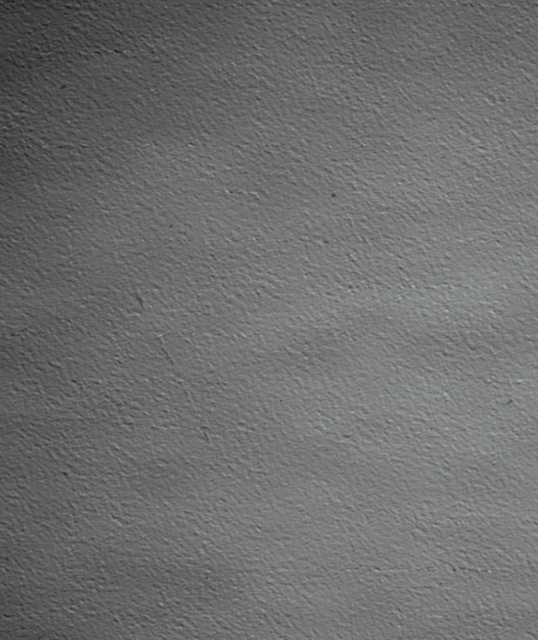
A Shadertoy shader for this texture:

```glsl
// Grey plaster wall: fine slanted grain embossed from a gradient-noise height
// field, lit by a soft glow at the right, with faint grid seams, a broken
// diagonal scratch and a few dark pits.

const vec3  TINT         = vec3(0.985, 1.0, 1.012);
const float GLOW_PEAK    = 0.510;
const float GLOW_FALLOFF = 0.27;
const vec2  GLOW_CENTRE  = vec2(0.87, 0.38);
const vec2  GLOW_SHAPE   = vec2(0.90, 1.08);
const float GRAIN_FREQ   = 118.0;   // coarse grains per canvas height
const float FINE_RATIO   = 1.85;
const float GRAIN_ANGLE  = -0.6;    // grains lean down to the right
const float GRAIN_DEPTH  = 0.19;
const float GRAIN_BITE   = 1.1;     // makes strong grains stand out
const vec2  LIGHT_STEP   = vec2(0.0007, 0.0014);
const float MOTTLE       = 0.075;
const float SEAM_SPACING = 0.0735;
const float SEAM_WIDTH   = 0.0045;
const float SEAM_BOOST   = 0.9;
const vec2  SCRATCH_TOP  = vec2(0.212, 0.545);
const vec2  SCRATCH_END  = vec2(0.340, 0.285);
const float PIT_CELL     = 0.06;
const float PIT_SHARE    = 0.04;

float hash(vec2 p) {
    vec3 q = fract(p.xyx * 0.1031);
    q += dot(q, q.yzx + 33.33);
    return fract((q.x + q.y) * q.z);
}

float noise(vec2 p) {
    vec2 cell = floor(p), f = fract(p);
    f = f * f * (3.0 - 2.0 * f);
    return mix(mix(hash(cell), hash(cell + vec2(1, 0)), f.x),
               mix(hash(cell + vec2(0, 1)), hash(cell + vec2(1, 1)), f.x), f.y);
}

// Slope contribution of one lattice corner
float corner(vec2 cell, vec2 f, vec2 offset) {
    vec2 c = cell + offset;
    vec2 slope = 2.0 * vec2(hash(c), hash(c + 157.0)) - 1.0;
    return dot(slope, f - offset);
}

float gradientNoise(vec2 p) {
    vec2 cell = floor(p), f = fract(p);
    vec2 u = f * f * f * (f * (f * 6.0 - 15.0) + 10.0);
    return mix(mix(corner(cell, f, vec2(0, 0)), corner(cell, f, vec2(1, 0)), u.x),
               mix(corner(cell, f, vec2(0, 1)), corner(cell, f, vec2(1, 1)), u.x), u.y);
}

vec2 rotate(vec2 p, float angle) {
    float c = cos(angle), s = sin(angle);
    return vec2(c * p.x + s * p.y, c * p.y - s * p.x);
}

// Height of the plaster: two octaves stretched along the grain
float relief(vec2 p) {
    vec2 coarse = rotate(p, GRAIN_ANGLE) * vec2(0.75, 1.1) * GRAIN_FREQ;
    vec2 fine = rotate(p, GRAIN_ANGLE + 0.4) * vec2(0.8, 1.05) * GRAIN_FREQ * FINE_RATIO;
    return 0.58 * gradientNoise(coarse + 140.0) + 0.42 * gradientNoise(fine + 290.0);
}

// Slightly wavering, broken grid lines
float seams(vec2 p) {
    vec2 waver = vec2(noise(p.yx * 30.0 + 7.0), noise(p * 30.0 + 19.0)) - 0.5;
    vec2 g = p + 0.005 * waver;
    vec2 d = abs(fract(g / SEAM_SPACING) - 0.5) * SEAM_SPACING;
    vec2 line = 1.0 - smoothstep(vec2(0.0), vec2(SEAM_WIDTH), d);
    vec2 broken = vec2(noise(p * vec2(14.0, 6.0) + 3.0),
                       noise(p * vec2(6.0, 14.0) + 51.0));
    line *= smoothstep(0.25, 0.75, broken);
    return max(0.7 * line.x, line.y);
}

// Dotted dark groove with a pale rim beside it
float scratch(vec2 p) {
    vec2 axis = SCRATCH_END - SCRATCH_TOP;
    vec2 q = p - SCRATCH_TOP;
    float along = dot(q, axis) / dot(axis, axis);
    float side = dot(q, normalize(vec2(-axis.y, axis.x)));
    side += 0.006 * (noise(p * 90.0) - 0.5);
    float ends = smoothstep(-0.05, 0.1, along) * (1.0 - smoothstep(0.95, 1.05, along));
    float broken = smoothstep(0.3, 0.8, noise(p * 85.0 + 12.0));
    float groove = 1.0 - smoothstep(0.0005, 0.0035, abs(side));
    float rim = 1.0 - smoothstep(0.0, 0.003, abs(side - 0.004));
    return ends * broken * (0.06 * rim - 0.12 * groove);
}

// Rare small holes, at most one per cell
float pits(vec2 p) {
    vec2 cell = floor(p / PIT_CELL);
    vec2 centre = (cell + 0.2 + 0.6 * vec2(hash(cell + 11.0), hash(cell + 29.0))) * PIT_CELL;
    vec2 d = rotate(p - centre, 0.6) * vec2(0.7, 1.2);
    float radius = mix(0.002, 0.0045, hash(cell + 63.0));
    float ragged = radius * (0.6 + 0.8 * noise(p * 260.0));
    float hole = 1.0 - smoothstep(0.3 * ragged, ragged, length(d));
    return hole * step(hash(cell + 83.0), PIT_SHARE);
}

void mainImage(out vec4 fragColor, in vec2 fragCoord) {
    vec2 uv = fragCoord / iResolution.xy;
    vec2 p = fragCoord / iResolution.y;

    // Broad light and soft horizontal mottling
    vec2 away = (uv - GLOW_CENTRE) * GLOW_SHAPE;
    float tone = GLOW_PEAK - GLOW_FALLOFF * dot(away, away);
    float patches = 0.5 * noise(p * vec2(4.0, 11.0)) + 0.5 * noise(p * vec2(12.0, 30.0) + 70.0);
    tone += MOTTLE * (patches - 0.5);

    // Embossed grain, rougher along the seams and in patches
    float emboss = relief(p - LIGHT_STEP) - relief(p + LIGHT_STEP);
    emboss *= 0.8 + GRAIN_BITE * abs(emboss);
    float rough = 0.8 + 0.4 * noise(p * 16.0 + 31.0) + SEAM_BOOST * seams(p);
    tone += GRAIN_DEPTH * emboss * rough;

    // Damage
    tone += scratch(p) - 0.13 * pits(p);

    fragColor = vec4(clamp(tone * TINT, 0.0, 1.0), 1.0);
}
```
